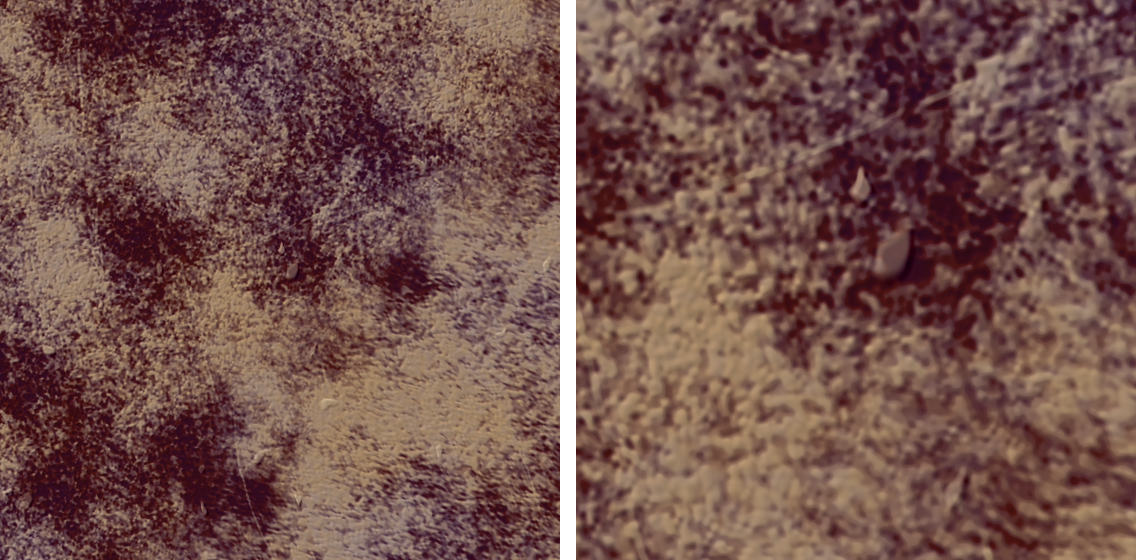
Left: the whole. Right: its middle third, enlarged.
A Shadertoy shader for this texture:

```glsl
// Worn, scuffed leather: tan patches over dark oxblood, with fine grain, scratches and chips.

float hash(vec2 p) {
    return fract(sin(dot(p, vec2(127.1, 311.7))) * 43758.5453);
}

mat2 rotation(float angle) {
    float c = cos(angle), s = sin(angle);
    return mat2(c, s, -s, c);
}

float noise(vec2 p) {
    vec2 cell = floor(p), f = fract(p);
    f = f * f * (3.0 - 2.0 * f);
    return mix(mix(hash(cell), hash(cell + vec2(1, 0)), f.x),
               mix(hash(cell + vec2(0, 1)), hash(cell + vec2(1, 1)), f.x), f.y);
}

// Fractal noise scaled to zero mean and unit deviation
float fbm(vec2 p) {
    float sum = 0.0, amplitude = 0.5;
    for (int i = 0; i < 6; i++) {
        sum += amplitude * noise(p);
        p = mat2(1.6, 1.2, -1.2, 1.6) * p + 7.3;
        amplitude *= 0.6;
    }
    return (sum - 0.596) / 0.134;
}

// Pebbled grain that turns into slanted creases toward the lower right
float grain(vec2 p) {
    vec2 q = p + 0.006 * (vec2(noise(p * 31.0), noise(p * 31.0 + 40.0)) - 0.5);
    float pebbles = mix(noise(rotation(0.6) * q * vec2(135.0, 165.0)),
                        noise(rotation(1.3) * q * 235.0), 0.45);
    float creases = mix(noise(rotation(0.35) * q * vec2(80.0, 175.0)),
                        noise(rotation(0.6) * q * vec2(150.0, 240.0)), 0.45);
    float slant = smoothstep(0.1, 0.5, p.x - 0.75 * p.y + 0.3 * (noise(p * 5.0) - 0.5));
    return mix(pebbles, creases, slant) - 0.5;
}

// Bent rubs of varied width, broken along their length
float scratches(vec2 p) {
    float total = 0.0;
    for (int i = 0; i < 34; i++) {
        float id = float(i);
        vec2 center = vec2(hash(vec2(id, 1.7)), hash(vec2(id, 5.3)));
        vec2 q = rotation(6.283 * hash(vec2(id, 9.1))) * (p - center);
        q.y += (hash(vec2(id, 3.9)) - 0.5) * 2.0 * q.x * q.x + 0.003 * noise(q * 40.0);
        float halfLength = mix(0.05, 0.18, hash(vec2(id, 8.2)));
        float width = mix(0.002, 0.013, pow(hash(vec2(id, 6.4)), 3.0));
        float line = smoothstep(width * 1.7, width * 0.3, abs(q.y))
                   * smoothstep(halfLength, halfLength * 0.5, abs(q.x));
        total = max(total, line * smoothstep(0.1, 0.6, noise(p * 45.0 + id)));
    }
    return total;
}

// Small ragged flakes where the surface has lifted
float chips(vec2 p) {
    vec2 ragged = p + 0.011 * (vec2(noise(p * 85.0), noise(p * 85.0 + 19.0)) - 0.5);
    float total = 0.0;
    for (int i = 0; i < 30; i++) {
        float id = float(i);
        vec2 center = vec2(hash(vec2(id, 21.3)), hash(vec2(id, 33.8)));
        vec2 q = rotation(3.1 * hash(vec2(id, 27.5))) * (ragged - center);
        float radius = mix(0.005, 0.012, hash(vec2(id, 41.6)));
        float d = length(q * vec2(0.6, 1.3)) / radius;
        total = max(total, smoothstep(1.2, 0.5, d) * mix(0.3, 1.0, hash(vec2(id, 13.4))));
    }
    return total;
}

// Six leather tones, spaced by the share of area each one covers
vec3 leather(float wear) {
    vec3 c = mix(vec3(0.20, 0.04, 0.11), vec3(0.27, 0.07, 0.10), smoothstep(0.03, 0.12, wear));
    c = mix(c, vec3(0.33, 0.18, 0.22), smoothstep(0.12, 0.25, wear));
    c = mix(c, vec3(0.40, 0.27, 0.27), smoothstep(0.25, 0.43, wear));
    c = mix(c, vec3(0.50, 0.38, 0.35), smoothstep(0.43, 0.67, wear));
    return mix(c, vec3(0.61, 0.51, 0.43), smoothstep(0.67, 0.93, wear));
}

void mainImage(out vec4 fragColor, in vec2 fragCoord) {
    vec2 p = fragCoord / iResolution.y;
    vec2 toLight = vec2(-0.002, 0.002);

    // Wear: broad patches, grain and scratches, spread evenly over 0..1
    vec2 bend = 0.05 * vec2(noise(p * 8.0 + 3.0), noise(p * 8.0 + 61.0));
    float height = grain(p);
    float patches = fbm(rotation(0.5) * (p + bend) * 6.0 + 12.0);
    float z = 0.8 * patches + 4.0 * height + 1.0 * scratches(p) + 0.17;
    float wear = 1.0 / (1.0 + exp(-1.7 * z));
    vec3 color = leather(wear);

    // Drift between warm red-gold and cool violet
    float warmth = 0.7 * fbm(p * 4.5 + 80.0) + 1.6 * (noise(p * 110.0) - 0.5);
    color += clamp(warmth, -1.6, 1.6) * vec3(0.013, 0.002, -0.026);

    // Relief of the grain, then pale chips with a lit and a shaded rim
    color *= 1.0 + 0.5 * (height - grain(p + toLight));
    float chip = chips(p);
    float rim = chip - chips(p + 1.5 * toLight);
    color = mix(color, vec3(0.68, 0.60, 0.50), 0.75 * chip);
    color += 0.2 * rim * vec3(1.0, 0.9, 0.7);

    fragColor = vec4(clamp(color, 0.0, 1.0), 1.0);
}
```
